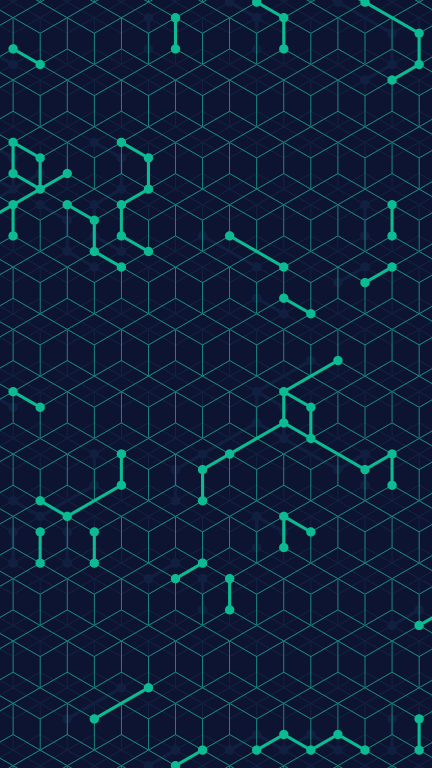
This pattern is drawn by a Shadertoy shader. Its source:

```glsl
// Isometric wire lattice on navy, with glowing circuit-like paths and a dim shadow layer.
// The lattice is zigzag lines plus column struts, folded by mod; the paths are hashed
// random walks that step only along lattice edges. Lengths are fractions of the width.

const vec2  STEP        = vec2(0.06266, 0.03607);  // column and row spacing
const vec2  ORIGIN      = vec2(0.0303, 0.0410);    // first lattice node, from the top left
const float WIRE_RADIUS = 0.00088;
const float PATH_RADIUS = 0.0036;
const float DOT_RADIUS  = 0.0108;

const int   WALKS_X   = 4;
const int   WALKS_Y   = 7;
const int   MAX_STEPS = 7;
const vec2  WALK_CELL = vec2(4.0, 7.0);            // nodes between walk starts
const float TURN_UP   = 0.68;                      // chance of a strut after a diagonal
const float LONG_STEP = 0.38;                      // chance of a double diagonal

const vec3 NAVY        = vec3(0.050, 0.078, 0.195);
const vec3 SHADOW_WIRE = vec3(0.075, 0.150, 0.270);
const vec3 SHADOW_PATH = vec3(0.065, 0.125, 0.255);
const vec3 WIRE        = vec3(0.110, 0.640, 0.550);
const vec3 PATH        = vec3(0.045, 0.735, 0.570);

float hash(vec2 p) {
    vec3 q = fract(p.xyx * vec3(0.1031, 0.1030, 0.0973));
    q += dot(q, q.yzx + 33.33);
    return fract((q.x + q.y) * q.z);
}

// Distance from x to the nearest multiple of period
float repeatDist(float x, float period) {
    return abs(mod(x + 0.5 * period, period) - 0.5 * period);
}

float segmentDist(vec2 p, vec2 a, vec2 b) {
    vec2 ab = b - a;
    float t = clamp(dot(p - a, ab) / dot(ab, ab), 0.0, 1.0);
    return length(p - a - ab * t);
}

// Box-filtered line, so thin lines keep their weight at any size
float lineCoverage(float d, float radius, float px) {
    return clamp((d + radius) / px + 0.5, 0.0, 1.0)
         - clamp((d - radius) / px + 0.5, 0.0, 1.0);
}

// Distance to the lattice: cells are two columns wide and four rows tall
float latticeDist(vec2 p) {
    vec2 g = p / STEP;

    // Struts span two rows, one row lower on odd columns
    float column = round(g.x);
    float overrun = repeatDist(g.y - mod(column, 2.0) - 1.0, 4.0) - 1.0;
    float strut = length(vec2(g.x - column, max(overrun, 0.0)) * STEP);

    // Three zigzags: top edge, bottom edge, and the mirrored one between bands
    float zig = 1.0 - abs(mod(g.x, 2.0) - 1.0);
    float rows = min(repeatDist(g.y - zig, 4.0), repeatDist(g.y - zig - 2.0, 4.0));
    rows = min(rows, repeatDist(g.y + zig, 4.0));
    float slope = STEP.x / length(STEP);
    return min(strut, rows * STEP.y * slope);
}

// Signed distance to the walks, dots included
float pathDist(vec2 p) {
    float d = 1e3;
    for (int j = 0; j < WALKS_Y; j++)
    for (int i = 0; i < WALKS_X; i++) {
        vec2 seed = vec2(i, j) + 7.0;
        vec2 node = vec2(i, j) * WALK_CELL
                  + floor(WALK_CELL * vec2(hash(seed), hash(seed + 31.7)));
        node.y += mod(node.x + node.y, 2.0);
        float chance = hash(seed + 57.3);
        int steps = 1 + int(float(MAX_STEPS - 1) * chance * chance);
        float side = hash(seed + 83.1) < 0.5 ? -1.0 : 1.0;
        bool wasStrut = hash(seed + 11.9) < 0.45;

        d = min(d, length(p - node * STEP) - DOT_RADIUS);
        for (int k = 0; k < MAX_STEPS; k++) {
            if (k >= steps) break;
            vec2 roll = seed * 13.0 + float(k) * 5.3;
            float phase = mod(node.y, 4.0);
            vec2 move;
            if (!wasStrut && hash(roll) < TURN_UP) {
                move = vec2(0.0, phase < 1.5 ? 2.0 : -2.0);
                wasStrut = true;
            } else {
                // Inner nodes have one diagonal slope, outer nodes have both
                float rise = hash(roll + 3.1) < 0.5 ? -1.0 : 1.0;
                if (phase == 1.0) rise = -1.0;
                if (phase == 2.0) rise = 1.0;
                if (wasStrut && hash(roll + 9.7) < 0.5) side = -side;
                move = vec2(side, rise);
                float middle = mod(node.y + rise, 4.0);
                bool straight = middle == 0.0 || middle == 3.0;
                if (straight && hash(roll + 17.3) < LONG_STEP) move *= 2.0;
                wasStrut = false;
            }
            vec2 next = node + move;
            d = min(d, segmentDist(p, node * STEP, next * STEP) - PATH_RADIUS);
            d = min(d, length(p - next * STEP) - DOT_RADIUS);
            node = next;
        }
    }
    return d;
}

void mainImage(out vec4 fragColor, in vec2 fragCoord) {
    float px = 1.0 / iResolution.x;
    vec2 p = vec2(fragCoord.x, iResolution.y - fragCoord.y) * px - ORIGIN;
    vec2 shadow = p + vec2(STEP.x, 0.0);           // one column to the left

    vec3 color = NAVY;
    color = mix(color, SHADOW_WIRE, lineCoverage(latticeDist(shadow), WIRE_RADIUS, px));
    color = mix(color, SHADOW_PATH, clamp(0.5 - pathDist(shadow) / px, 0.0, 1.0));
    color = mix(color, WIRE, lineCoverage(latticeDist(p), WIRE_RADIUS, px));
    color = mix(color, PATH, clamp(0.5 - pathDist(p) / px, 0.0, 1.0));
    fragColor = vec4(color, 1.0);
}
```
